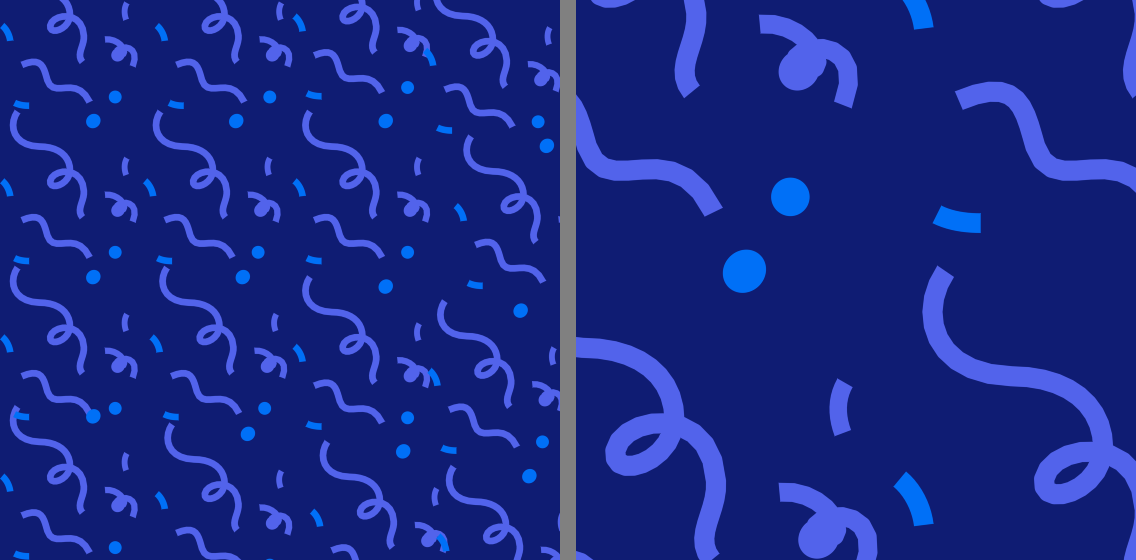
Left: the whole. Right: its middle third, enlarged.
This pattern is drawn by a WebGL 1 fragment shader. Its source:

```glsl
precision highp float;
// Party streamers, curls, dashes and dots scattered in a loose 4 by 4 layout on navy.
uniform vec2 u_resolution;

float segment(vec2 p, vec2 a, vec2 b) {
  vec2 ap = p - a, ab = b - a;
  return length(ap - ab * clamp(dot(ap, ab) / dot(ab, ab), 0.0, 1.0));
}

vec2 bezier(vec2 a, vec2 b, vec2 c, vec2 d, float t) {
  float s = 1.0 - t;
  return s * s * s * a + 3.0 * s * s * t * b + 3.0 * s * t * t * c + t * t * t * d;
}

// Cuts the round cap off a stroke so that it ends flat.
float flatEnd(float dist, vec2 fromEnd, vec2 outward) {
  float cap = max(length(fromEnd) - 7.0, -dot(fromEnd, normalize(outward)));
  return max(dist, -cap);
}

// Thick cubic curve; flat.x and flat.y tell which of its ends are cut flat.
float stroke(vec2 p, vec2 a, vec2 b, vec2 c, vec2 d, float width, vec2 flatCaps) {
  float dist = 1000.0;
  vec2 last = a;
  for (int i = 1; i <= 10; i++) {
    vec2 next = bezier(a, b, c, d, float(i) / 10.0);
    dist = min(dist, segment(p, last, next));
    last = next;
  }
  dist -= 0.5 * width;
  if (flatCaps.x > 0.5) dist = flatEnd(dist, p - a, a - b);
  if (flatCaps.y > 0.5) dist = flatEnd(dist, p - d, d - c);
  return dist;
}

// Dot stretched a little along the rising diagonal.
float oblongDot(vec2 p, float radius) {
  vec2 q = vec2(p.x - p.y, p.x + p.y) * 0.7071;
  return length(q * vec2(0.96, 1.05)) - radius;
}

float streamer(vec2 p) {
  float d = stroke(p, vec2(24, 153), vec2(11, 172), vec2(18, 200), vec2(54, 201), 9.2, vec2(1, 0));
  d = min(d, stroke(p, vec2(54, 201), vec2(80, 201), vec2(96, 214), vec2(96, 234), 9.2, vec2(0)));
  d = min(d, stroke(p, vec2(96, 234), vec2(95, 254), vec2(67, 262), vec2(69, 248), 9.2, vec2(0)));
  d = min(d, stroke(p, vec2(69, 248), vec2(72, 232), vec2(113, 226), vec2(115, 262), 9.2, vec2(0)));
  return min(d, stroke(p, vec2(115, 262), vec2(116, 276), vec2(104, 287), vec2(113, 298), 9.2, vec2(0, 1)));
}

float wave(vec2 p) {
  float d = stroke(p, vec2(30, 302), vec2(58, 290), vec2(60, 306), vec2(65, 323), 9.2, vec2(1, 0));
  return min(d, stroke(p, vec2(65, 323), vec2(74, 350), vec2(104, 314), vec2(123, 353), 9.2, vec2(0, 1)));
}

float curl(vec2 p) {
  float d = stroke(p, vec2(144, 267), vec2(166, 265), vec2(180, 290), vec2(162, 289), 8.6, vec2(1, 0));
  d = min(d, stroke(p, vec2(162, 289), vec2(150, 276), vec2(196, 268), vec2(182, 304), 8.6, vec2(0, 1)));
  return min(d, oblongDot(p - vec2(162, 288), 9.4));
}

// Distances of one group: x for the ribbons, y for the bright confetti.
vec2 partyGroup(vec2 p) {
  float ribbon = min(streamer(p), min(wave(p), curl(p)));
  ribbon = min(ribbon, stroke(p, vec2(174, 217), vec2(170, 224), vec2(170, 232), vec2(173, 240), 8.0, vec2(1)));
  float confetti = stroke(p, vec2(3, 248), vec2(9, 253), vec2(13, 261), vec2(14, 269), 9.0, vec2(1));
  confetti = min(confetti, stroke(p, vec2(20, 354), vec2(26, 357), vec2(33, 358), vec2(40, 358), 9.0, vec2(1)));
  confetti = min(confetti, length(p - vec2(158, 346)) - 8.8);
  confetti = min(confetti, oblongDot(p - vec2(128, 166), 9.9));
  return vec2(ribbon, confetti);
}

void main() {
  // The canvas spans 768 layout units, with y running down.
  vec2 uv = gl_FragCoord.xy / u_resolution;
  vec2 p = vec2(uv.x, 1.0 - uv.y) * 768.0;
  float soft = 0.65 * 768.0 / min(u_resolution.x, u_resolution.y);

  // Drift of each group off the regular grid, one vec4 per row.
  mat4 driftX = mat4(vec4(0, 12, 1, -20), vec4(0, -4, 1, 22), vec4(0, 5, 1, -14), vec4(0, 12, 25, -2));
  mat4 driftY = mat4(vec4(0, 0, -13, 34), vec4(0, 0, 0, 34), vec4(1, 1, 14, 47), vec4(-21, 3, 27, 61));

  vec2 dist = vec2(1000.0);
  for (int row = 0; row < 4; row++) {
    for (int col = 0; col < 4; col++) {
      vec2 origin = vec2(200.0 * float(col), 213.0 * float(row - 1));
      vec2 q = p - origin - vec2(driftX[row][col], driftY[row][col]);
      // Only groups whose bounds hold this point are measured.
      if (q.x > -8.0 && q.x < 196.0 && q.y > 143.0 && q.y < 370.0) {
        dist = min(dist, partyGroup(q));
      }
    }
  }

  vec2 cover = 1.0 - smoothstep(-soft, soft, dist);
  vec3 color = vec3(0.06, 0.11, 0.45);
  color = mix(color, vec3(0.32, 0.39, 0.92), cover.x);
  color = mix(color, vec3(0.0, 0.44, 0.97), cover.y);
  gl_FragColor = vec4(color, 1.0);
}
```
